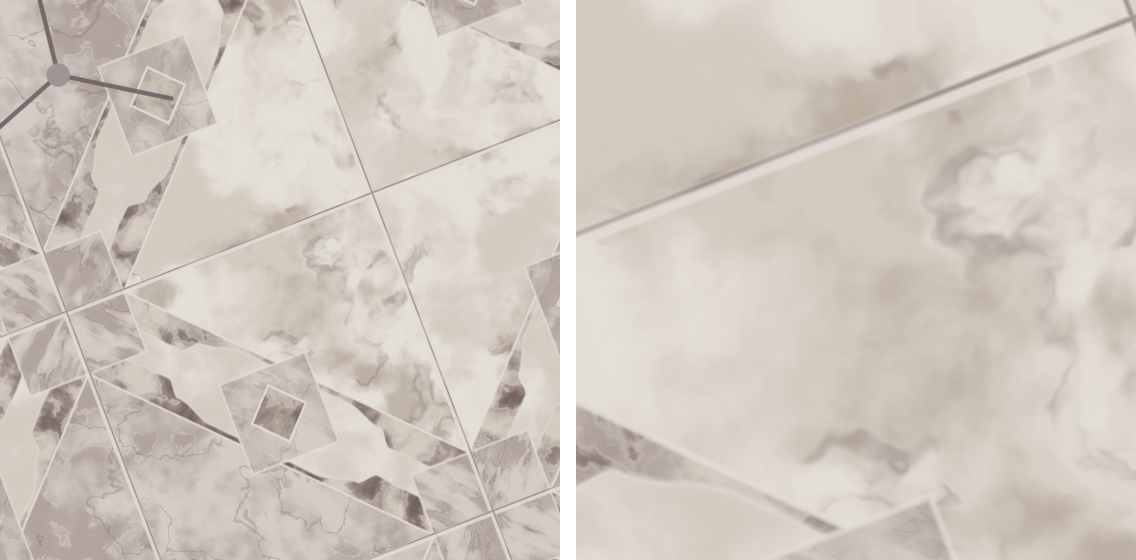
Left, the full canvas; right, a detail of the centre.
A Shadertoy shader for this texture:

```glsl
// Slanted marble floor tiles with mirrored diagonal inlay bands, and a small wire stand at the upper left.

const vec2 GRID_ORIGIN = vec2(0.663, 0.652);   // a joint crossing between plain corners
const vec2 TILE_ACROSS = vec2(0.546, 0.212);   // tile edges in canvas units
const vec2 TILE_DOWN = vec2(0.216, -0.568);
const float TILE_SIZE = 0.595;
const float SOFTNESS = 0.0016;                 // edge blur in canvas units

// Motif sizes in tile units
const float BAND_HALF = 0.19;
const float CENTRE_HALF = 0.14;
const float DIAMOND_RADIUS = 0.088;
const float INLAY_LINE = 0.0034;
const float JOINT_HALF = 0.0080;
const float JOINT_GAP = 0.0024;

const vec3 IVORY = vec3(0.895, 0.875, 0.85);
const vec3 CREAM = vec3(0.83, 0.795, 0.755);
const vec3 TAN = vec3(0.69, 0.635, 0.58);
const vec3 PALE_GREY = vec3(0.835, 0.80, 0.78);
const vec3 ROSE_GREY = vec3(0.695, 0.645, 0.62);
const vec3 UMBER = vec3(0.45, 0.385, 0.37);
const vec3 OUTLINE = vec3(0.89, 0.86, 0.845);
const vec3 GAP = vec3(0.61, 0.56, 0.53);
const vec3 WIRE = vec3(0.42, 0.38, 0.38);
const vec3 HUB = vec3(0.62, 0.59, 0.58);

float hash(vec2 p) {
    vec3 q = fract(p.xyx * 0.1031);
    q += dot(q, q.yzx + 33.33);
    return fract((q.x + q.y) * q.z);
}

float noise(vec2 p) {
    vec2 i = floor(p), f = fract(p);
    f = f * f * (3.0 - 2.0 * f);
    return mix(mix(hash(i), hash(i + vec2(1, 0)), f.x),
               mix(hash(i + vec2(0, 1)), hash(i + vec2(1, 1)), f.x), f.y);
}

float fbm(vec2 p) {
    float sum = 0.0, amp = 0.5;
    for (int k = 0; k < 5; k++) {
        sum += amp * noise(p);
        p = mat2(1.6, 1.2, -1.2, 1.6) * p + 5.7;
        amp *= 0.5;
    }
    return sum / 0.97;
}

// Soft thin line where a field crosses its middle value
float vein(float field, float width) {
    return 1.0 - smoothstep(0.0, width, abs(field - 0.5));
}

float cover(float d, float aa) {
    return 1.0 - smoothstep(-aa, aa, d);
}

// Fill a shape and trace its pale outline
void inlay(inout vec3 col, vec3 fill, float d, float strength, float aa) {
    col = mix(col, fill, cover(d, aa));
    col = mix(col, OUTLINE, strength * cover(abs(d) - INLAY_LINE, aa));
}

float segment(vec2 p, vec2 a, vec2 b) {
    vec2 ab = b - a;
    return length(p - a - ab * clamp(dot(p - a, ab) / dot(ab, ab), 0.0, 1.0));
}

void mainImage(out vec4 fragColor, in vec2 fragCoord) {
    vec2 uv = fragCoord / iResolution.y;
    float blur = max(SOFTNESS, 0.8 / iResolution.y);
    float aa = blur / TILE_SIZE;

    // Grid coordinates, folded so neighbouring tiles mirror each other
    vec2 grid = inverse(mat2(TILE_ACROSS, TILE_DOWN)) * (uv - GRID_ORIGIN);
    vec2 p = abs(mod(grid + 1.0, 2.0) - 1.0);
    vec2 tile = floor(grid);
    vec2 q = uv + 9.0 * vec2(hash(tile + 11.0), hash(tile + 47.0));

    // Stone fields, different on every tile
    vec2 warp = vec2(fbm(q * 9.0), fbm(q * 9.0 + 17.3));
    float cloud = fbm(q * 7.0 + 1.3 * warp);
    float patches = fbm(q * 9.0 + 1.2 * warp.yx + 31.0);
    float grain = fbm(q * 26.0 + 1.5 * warp);
    float streak = fbm(vec2(p.x + p.y, p.x - p.y) * vec2(20.0, 6.0) + q + 2.0 * warp);

    vec3 ivoryStone = mix(IVORY, CREAM, smoothstep(0.38, 0.64, 0.75 * cloud + 0.25 * grain));
    ivoryStone = mix(ivoryStone, TAN, 0.7 * smoothstep(0.52, 0.74, 0.75 * patches + 0.25 * grain));
    ivoryStone = mix(ivoryStone, UMBER, 0.3 * vein(cloud, 0.05) * smoothstep(0.50, 0.64, patches));
    vec3 greyStone = mix(PALE_GREY, ROSE_GREY, smoothstep(0.34, 0.68, 0.5 * (cloud + grain)));
    greyStone = mix(greyStone, OUTLINE, 0.4 * vein(grain, 0.04) * smoothstep(0.4, 0.6, cloud));
    greyStone = mix(greyStone, UMBER, 0.28 * vein(patches, 0.02));
    vec3 brownStone = mix(UMBER, CREAM, smoothstep(0.28, 0.66, 0.7 * grain + 0.3 * patches));
    brownStone = mix(brownStone, PALE_GREY, 0.5 * vein(grain, 0.05));
    vec3 streakStone = mix(PALE_GREY, ROSE_GREY, smoothstep(0.34, 0.66, 0.7 * streak + 0.3 * grain));
    streakStone = mix(streakStone, UMBER, 0.28 * vein(streak, 0.045) * smoothstep(0.4, 0.6, grain));

    // Signed distances of the motif
    float offBand = abs(p.x + p.y - 1.0);
    float along = abs(p.x - p.y);
    float ribbon = mix(0.165, 0.125, smoothstep(0.25, 0.42, along))
                 - 0.060 * smoothstep(0.42, 0.49, along) + 0.02 * (warp.x - 0.5);
    vec2 c = abs(p - 0.5);
    float corner = max(1.0 - max(p.x, p.y), min(p.x, p.y)) - BAND_HALF;

    // Ground, band, ribbon, corner squares, centre square, diamond
    vec3 col = mix(ivoryStone, greyStone, cover(1.0 - p.x - p.y, aa));
    inlay(col, brownStone, 0.707 * (offBand - BAND_HALF), 0.85, aa);
    vec3 ribbonStone = mix(IVORY, CREAM, smoothstep(0.25, 0.60, 0.6 * cloud + 0.4 * grain));
    inlay(col, ribbonStone, 0.707 * (offBand - ribbon), 0.45, aa);
    inlay(col, streakStone, corner, 0.7, aa);
    inlay(col, mix(greyStone, streakStone, 0.4), max(c.x, c.y) - CENTRE_HALF, 0.7, aa);
    inlay(col, mix(brownStone, TAN, 0.2), 0.707 * (c.x + c.y - DIAMOND_RADIUS), 0.95, aa);

    // Joints: pale bevel with a dark gap to one side
    vec2 joint = fract(grid + 0.5) - 0.5;
    vec2 gap = abs(joint - vec2(0.005, -0.005));
    col = mix(col, OUTLINE, 0.85 * cover(min(abs(joint.x), abs(joint.y)) - JOINT_HALF, aa));
    float worn = 0.65 + 0.3 * smoothstep(0.35, 0.6, noise(uv * 24.0));
    col = mix(col, GAP, worn * cover(min(gap.x, gap.y) - JOINT_GAP, aa));

    // Three-legged wire stand
    vec2 hub = vec2(0.104, 0.866);
    vec2 feet[3] = vec2[3](vec2(0.066, 1.02), vec2(0.306, 0.824), vec2(-0.01, 0.765));
    for (int k = 0; k < 3; k++)
        col = mix(col, WIRE, 0.9 * cover(segment(uv, hub, feet[k]) - 0.004, blur));
    col = mix(col, HUB, cover(length(uv - hub) - 0.021, blur));

    fragColor = vec4(col, 1.0);
}
```
